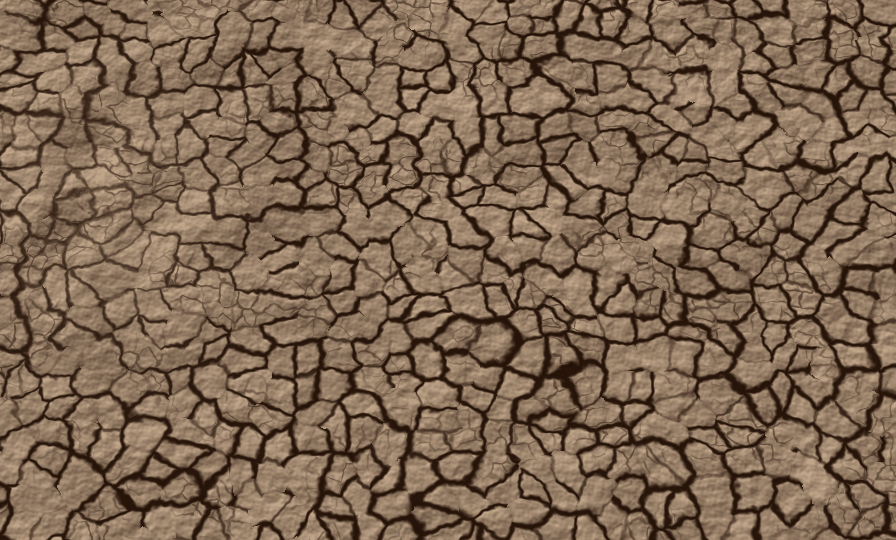
A WebGL 1 fragment shader for this texture:

```glsl
precision highp float;
// Dry brown earth split into small rough plates by a network of dark cracks.

uniform vec2 u_resolution;

vec2 hash2(vec2 p) {
  p = vec2(dot(p, vec2(127.1, 311.7)), dot(p, vec2(269.5, 183.3)));
  return fract(sin(p) * 43758.5);
}

float gradientNoise(vec2 p) {
  vec2 i = floor(p), f = fract(p);
  vec2 u = f * f * f * (f * (f * 6.0 - 15.0) + 10.0);
  vec2 x = vec2(1.0, 0.0);
  float a = dot(hash2(i) * 2.0 - 1.0, f);
  float b = dot(hash2(i + x.xy) * 2.0 - 1.0, f - x.xy);
  float c = dot(hash2(i + x.yx) * 2.0 - 1.0, f - x.yx);
  float d = dot(hash2(i + x.xx) * 2.0 - 1.0, f - x.xx);
  return mix(mix(a, b, u.x), mix(c, d, u.x), u.y);
}

vec2 noise2(vec2 p) {
  return vec2(gradientNoise(p), gradientNoise(p + 37.4));
}

float roughness(vec2 p) {
  float sum = 0.0, amplitude = 0.5;
  for (int i = 0; i < 3; i++) {
    sum += amplitude * gradientNoise(p);
    p = p * 2.03 + 11.7;
    amplitude *= 0.5;
  }
  return sum;
}

vec2 cellSite(vec2 cell) {
  return cell + 0.06 + 0.88 * hash2(cell);
}

// Cells in one slab share a number; cracks between slabs gape wider.
float slabOf(vec2 site) {
  return floor(gradientNoise(site * 0.23) * 2.3 + 0.3);
}

// x: crack darkness, y: light on the rounded rim, z: random tone of the plate
vec3 crackedPlates(vec2 p, vec2 toLight, float widthScale) {
  vec2 base = floor(p), home = base, toHome = vec2(0.0);
  float best = 9.0;
  for (int j = -1; j <= 1; j++) {
    for (int i = -1; i <= 1; i++) {
      vec2 cell = base + vec2(float(i), float(j));
      vec2 r = cellSite(cell) - p;
      if (dot(r, r) < best) {
        best = dot(r, r);
        home = cell;
        toHome = r;
      }
    }
  }
  float homeSlab = slabOf(toHome + p);
  float crack = 0.0, rim = 0.0;
  for (int j = -2; j <= 2; j++) {
    for (int i = -2; i <= 2; i++) {
      vec2 cell = home + vec2(float(i), float(j));
      vec2 site = cellSite(cell);
      vec2 r = site - p, across = r - toHome;
      if (dot(across, across) > 0.0001) {
        vec2 n = normalize(across);
        float d = dot(0.5 * (toHome + r), n);
        float random = hash2(cell + home).x;
        float split = step(0.5, abs(slabOf(site) - homeSlab));
        float width = widthScale * (0.015 + 0.06 * random + 0.055 * split);
        float depth = mix(smoothstep(0.08, 0.6, random), 1.0, split);
        crack = max(crack, depth * (1.0 - smoothstep(width * 0.3, width + 0.075, d)));
        rim += depth * dot(n, toLight) * exp(-40.0 * d * d);
      }
    }
  }
  return vec3(crack, rim, hash2(home + 5.3).y);
}

void main() {
  vec2 uv = gl_FragCoord.xy / u_resolution.y;
  vec2 toLight = normalize(vec2(-0.45, 0.9));

  // Plates shrink a little toward the top, as ground seen at a slant
  vec2 ground = vec2(uv.x - 0.83, uv.y * 1.1 + 0.12 * uv.y * uv.y) * 17.0;
  ground.x *= 1.0 + 0.1 * uv.y;
  vec2 p = ground + 0.7 * noise2(ground * 0.35);
  p += 0.22 * noise2(ground * 1.9) + 0.09 * noise2(ground * 5.0);

  // Smooth swollen mounds at the left, where the cracks are shallower
  vec2 fromMound = (uv - vec2(0.2, 0.6)) * vec2(1.0, 0.8);
  float mound = exp(-28.0 * dot(fromMound, fromMound));
  float gape = 1.0 + 0.8 * gradientNoise(uv * 4.0 + 3.1) - 0.3 * mound;

  vec3 plates = crackedPlates(p, toLight, gape);
  vec3 chips = crackedPlates(p * 1.75 + 41.0, toLight, 0.5);
  float chipped = smoothstep(-0.15, 0.3, gradientNoise(ground * 0.4 + 8.0));
  float crack = max(plates.x * (1.0 - 0.4 * mound), 0.5 * chipped * chips.x);

  // Light on the grain, the rims and the broad swells
  float grain = roughness(ground * 1.8) - roughness((ground + toLight * 0.09) * 1.8);
  float swell = gradientNoise(uv * 8.0) - gradientNoise(uv * 8.0 + toLight * 0.25);
  float tone = 0.87 + 1.5 * grain + 0.13 * plates.y;
  tone += 0.1 * (plates.z - 0.5) + swell * (0.25 + 0.6 * mound);
  tone += 0.12 * gradientNoise(uv * 3.0 + 20.0);
  tone *= 1.0 - 0.96 * crack;

  vec3 crackBrown = vec3(0.13, 0.06, 0.02);
  vec3 dustBrown = vec3(0.67, 0.57, 0.47);
  gl_FragColor = vec4(mix(crackBrown, dustBrown, clamp(tone, 0.0, 1.15)), 1.0);
}
```
